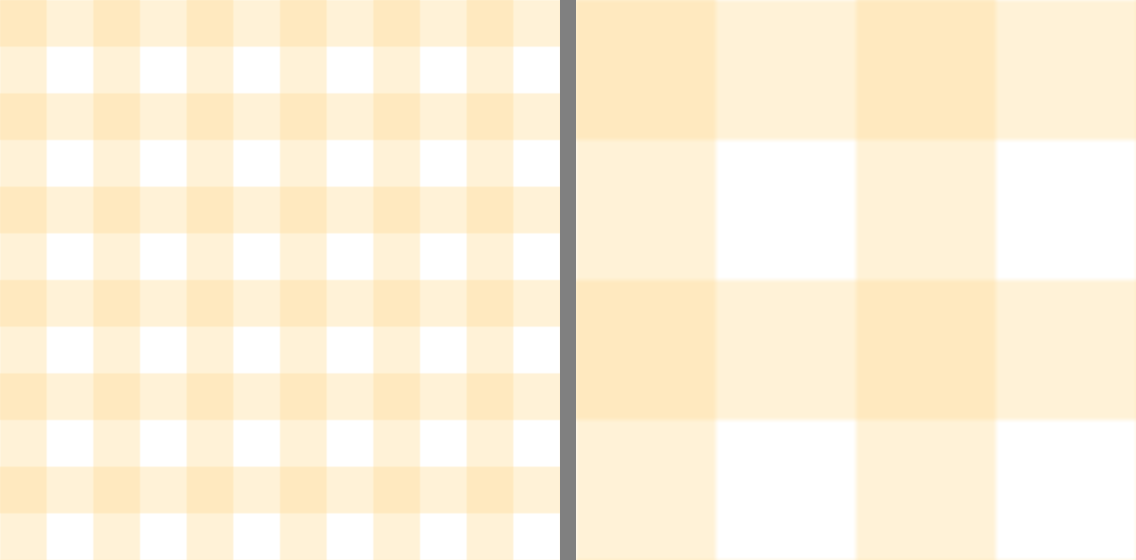
Left: the whole. Right: its middle third, enlarged.
Give the GLSL for this pattern, as a Shadertoy shader.

```glsl
// Pale yellow gingham: six equal bands across and six down on white.
// Each band is a periodic distance to its centre line, softened at the edge;
// the tint deepens where the two sets of bands cross.

// Coverage of bands filling the first half of each of the six periods.
vec2 bandCoverage(vec2 p, float softness) {
    vec2 fromCentre = abs(fract(p * 6.0 + 0.25) - 0.5);
    vec2 inside = (0.25 - fromCentre) / 6.0;
    return smoothstep(-softness, softness, inside);
}

void mainImage(out vec4 fragColor, in vec2 fragCoord) {
    // Canvas units, measured from the top left corner
    vec2 p = vec2(fragCoord.x, iResolution.y - fragCoord.y) / iResolution.y;

    // Slightly soft woven edge, never thinner than a pixel
    float softness = max(0.0022, 0.7 / iResolution.y);
    vec2 band = bandCoverage(p, softness);

    vec3 white = vec3(1.0);
    vec3 cream = vec3(1.0, 0.95, 0.843);
    vec3 crossing = vec3(1.0, 0.914, 0.749);

    // White gaps, single bands and crossings
    vec3 gapRow = mix(white, cream, band.x);
    vec3 bandRow = mix(cream, crossing, band.x);
    fragColor = vec4(mix(gapRow, bandRow, band.y), 1.0);
}
```
